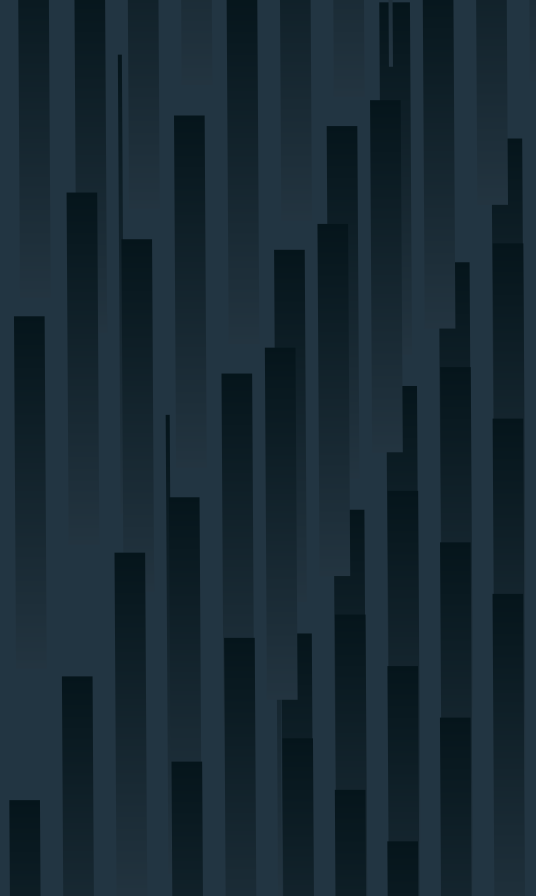
This background is drawn by a Shadertoy shader. Its source:

```glsl
// Diagonal staircases of slim dark bars that fade downward into slate blue.

const vec3 SLATE = vec3(0.135, 0.206, 0.257);
const vec3 BAR_TOP = vec3(0.020, 0.082, 0.106);
const vec3 BAR_END = vec3(0.137, 0.205, 0.252);

const vec2 BAR_SIZE = vec2(0.0342, 0.393);
const vec2 STRIP_SIZE = vec2(0.0045, 0.512);
const vec2 STAIR = vec2(0.0587, -0.1381);
const float LEAN = 0.006;

// Coverage of the span 0..extent, softened over one pixel
float spanMask(float x, float extent, float pixel) {
    float inside = min(x, extent - x);
    return clamp(inside / pixel + 0.5, 0.0, 1.0);
}

// One opaque bar; q is measured from its top left corner
vec3 paintBar(vec3 under, vec2 q, vec2 size, float pixel) {
    q.x -= LEAN * q.y;
    float mask = spanMask(q.x, size.x, pixel) * spanMask(q.y, size.y, pixel);
    vec3 fade = mix(BAR_TOP, BAR_END, clamp(q.y / size.y, 0.0, 1.0));
    return mix(under, fade, mask);
}

// A run of equal bars, each moved by the same stride
vec3 paintRun(vec3 color, vec2 p, vec2 start, vec2 stride, int count, vec2 size, float pixel) {
    for (int i = 0; i < count; i++) {
        color = paintBar(color, p - start - float(i) * stride, size, pixel);
    }
    return color;
}

vec3 paintStairs(vec3 color, vec2 p, vec2 start, int count, float pixel) {
    return paintRun(color, p, start, STAIR, count, BAR_SIZE, pixel);
}

void mainImage(out vec4 fragColor, in vec2 fragCoord) {
    // Height is one unit, y runs down from the top
    float pixel = 1.0 / iResolution.y;
    vec2 p = vec2(fragCoord.x, iResolution.y - fragCoord.y) * pixel;
    vec3 color = SLATE;

    // Left side, back to front
    color = paintStairs(color, p, vec2(0.083, -0.022), 3, pixel);
    color = paintStairs(color, p, vec2(0.020, -0.061), 1, pixel);
    color = paintRun(color, p, vec2(0.1315, 0.061), vec2(0.0534, 0.402), 2, STRIP_SIZE, pixel);
    color = paintStairs(color, p, vec2(0.0156, 0.353), 2, pixel);
    color = paintStairs(color, p, vec2(0.1355, 0.267), 5, pixel);
    color = paintStairs(color, p, vec2(0.0104, 0.893), 3, pixel);

    // Middle
    color = paintStairs(color, p, vec2(0.1885, 0.555), 5, pixel);
    color = paintStairs(color, p, vec2(0.1914, 0.850), 2, pixel);
    color = paintRun(color, p, vec2(0.431, -0.4375), vec2(-0.1237, 0.926), 2, STRIP_SIZE, pixel);

    // Right side, densely stacked
    color = paintStairs(color, p, vec2(0.3138, 0.707), 5, pixel);
    color = paintStairs(color, p, vec2(0.2956, 0.388), 6, pixel);
    color = paintStairs(color, p, vec2(0.3151, 0.824), 5, pixel);
    color = paintStairs(color, p, vec2(0.3737, 0.8815), 4, pixel);
    color = paintStairs(color, p, vec2(0.4323, 0.939), 3, pixel);

    fragColor = vec4(color, 1.0);
}
```
